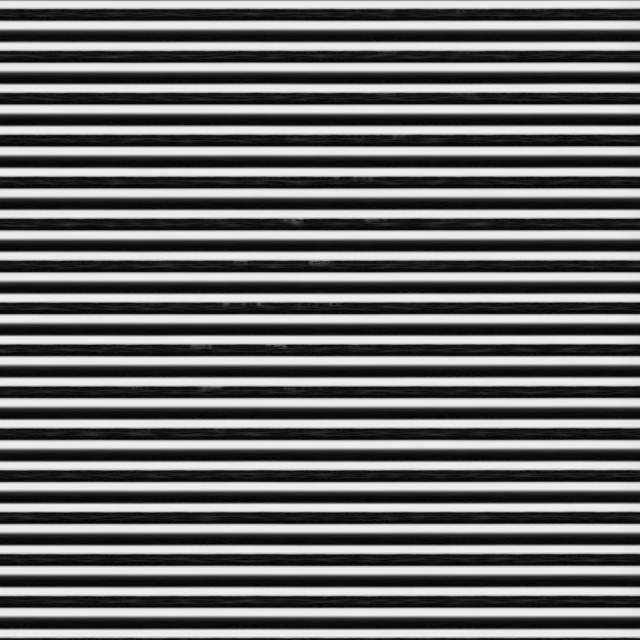
Give the GLSL for this texture, as a Shadertoy shader.

```glsl
// Horizontal black and white slats with soft and ragged edges, smears and chipped paint.

const float PERIOD = 0.03276;      // height of one slat plus its gap
const float FIRST_CENTRE = 0.0068; // distance of the first slat from the top
const vec3 PAINT_WHITE = vec3(0.925);
const vec3 GAP_BLACK = vec3(0.03);
const vec3 CHIP_BLACK = vec3(0.01);

float hash(vec2 p) {
    p = fract(p * vec2(0.1031, 0.1137));
    p += dot(p, p.yx + 33.33);
    return fract((p.x + p.y) * p.x * 37.0);
}

// Distance to the nearest scattered point.
float cellular(vec2 p) {
    vec2 cell = floor(p);
    float nearest = 2.0;
    for (int j = -1; j <= 1; j++) {
        for (int i = -1; i <= 1; i++) {
            vec2 c = cell + vec2(i, j);
            vec2 point = c + vec2(hash(c), hash(c + 71.7));
            nearest = min(nearest, distance(p, point));
        }
    }
    return nearest;
}

// Layered sines, roughly -1 to 1.
float waves(float x, float seed) {
    float sum = 0.0, amp = 0.5, freq = 1.0;
    for (int i = 0; i < 4; i++) {
        sum += amp * sin(x * freq + seed * (3.1 + float(i)));
        freq *= 2.17;
        amp *= 0.6;
    }
    return sum;
}

float band(float lo, float hi, float soft, float t) {
    return smoothstep(lo - soft, lo + soft, t) * (1.0 - smoothstep(hi - soft, hi + soft, t));
}

// White coverage from the middle of one slat (t = 0) to the next (t = 1).
float slatCoverage(float t, float x, float seed, float ragged) {
    float wobble = 0.008 * waves(x * 90.0, seed);
    float fallAt = mix(0.235, 0.225 + wobble, ragged);
    float riseAt = mix(0.785, 0.775, ragged) + 0.004 * waves(x * 12.0, seed + 5.0);
    float fallSoft = mix(0.085, 0.05, ragged);
    float riseSoft = mix(0.075, 0.05, ragged);
    float fall = 1.0 - smoothstep(fallAt - fallSoft, fallAt + fallSoft, t);
    float rise = smoothstep(riseAt - riseSoft, riseAt + riseSoft, t);
    return max(fall, rise);
}

// Grey film dragged below a slat, along a slanted zone of the canvas.
float smear(float t, float x, float y, float seed) {
    float offset = (x - (0.72 - 0.62 * y)) / 0.15;
    float zone = exp(-offset * offset) * mix(0.45, 1.0, band(0.3, 0.63, 0.04, y));
    zone *= 1.0 - smoothstep(0.62, 0.75, y);
    float drips = smoothstep(0.05, 0.7, waves(x * 48.0, seed * 1.7));
    float reach = 0.42 + 0.12 * waves(x * 80.0, seed);
    return zone * drips * (1.0 - smoothstep(0.2, reach + 0.08, t));
}

// Flakes of pure black, gathered at the borders of each gap.
float chips(vec2 p, float t, float ragged) {
    float flake = 1.0 - smoothstep(0.32, 0.5, cellular(p * vec2(120.0, 360.0)));
    float patches = 0.6 + 0.4 * waves(p.x * 17.0, floor(p.y / PERIOD));
    float lower = band(0.58, 0.74, 0.05, t);
    float upper = ragged * band(0.26, 0.34, 0.03, t);
    return flake * clamp(patches, 0.0, 1.0) * max(lower, upper);
}

void mainImage(out vec4 fragColor, in vec2 fragCoord) {
    vec2 uv = fragCoord / iResolution.xy;
    vec2 p = vec2(uv.x, 1.0 - uv.y);

    // Gap index and position inside it; even gaps have ragged edges
    float s = (p.y - FIRST_CENTRE) / PERIOD + 0.006 * waves(p.x * 5.0, 1.0);
    float gap = floor(s);
    float t = s - gap;
    float ragged = 1.0 - mod(gap, 2.0);
    float seed = 10.0 * hash(vec2(gap + 9.0, 4.0));

    // Dark gap: streaks, a glow below soft slats, a haze inside ragged gaps
    float streak = cellular(p * vec2(28.0, 300.0));
    float glow = (1.0 - smoothstep(0.26, 0.52, t)) * mix(0.13, 0.04, ragged);
    float haze = 0.13 * ragged * band(0.38, 0.6, 0.07, t) * streak;
    vec3 dark = GAP_BLACK + 0.03 * streak + glow + haze;
    dark += 0.3 * ragged * smear(t, p.x, p.y, seed);

    // Painted slat: rounded shading to its borders and faint lengthwise bands
    float fromCentre = min(t, 1.0 - t);
    float rounding = 0.19 * smoothstep(0.1, 0.21, fromCentre);
    float grain = 0.012 * waves(p.y * 900.0, 2.0) + 0.006 * waves(p.x * 40.0, seed);
    float dulling = 0.02 * smoothstep(0.96, 1.0, p.x);
    vec3 white = PAINT_WHITE + grain - rounding - dulling;

    vec3 color = mix(dark, white, slatCoverage(t, p.x, seed, ragged));
    color = mix(color, CHIP_BLACK, 0.85 * chips(p, t, ragged));
    fragColor = vec4(clamp(color, 0.0, 1.0), 1.0);
}
```
